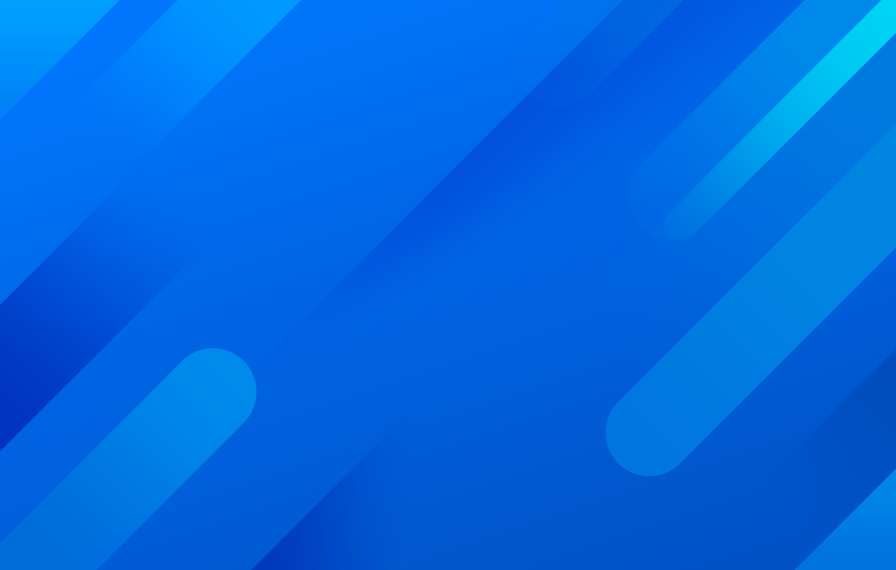
This background is drawn by a WebGL 2 fragment shader. Its source:

```glsl
#version 300 es
precision highp float;
// Blue backdrop crossed by 45 degree bands and round-ended bars.
// Everything is laid out in rotated axes: "across" the bands and "along" them,
// then blended over a soft diagonal gradient with smooth edges.
uniform vec2 u_resolution;
out vec4 fragColor;

// Antialiased coverage of a signed distance measured in canvas heights.
float cover(float dist) {
    float edge = 0.75 / u_resolution.y;
    return smoothstep(edge, -edge, dist);
}

// Coverage of the diagonal strip between two across values.
float band(float across, float start, float end) {
    return cover((abs(across - 0.5 * (start + end)) - 0.5 * (end - start)) * 0.7071);
}

// Coverage of a bar with one round end, running off in the given direction.
float bar(vec2 axes, vec2 cap, float radius, float direction) {
    vec2 offset = (axes - cap) * 0.7071;
    offset.y = min(offset.y * direction, 0.0);
    return cover(length(offset) - radius);
}

void main() {
    vec2 pos = gl_FragCoord.xy / u_resolution.y;
    pos.y = 1.0 - pos.y;
    float across = pos.x + pos.y;
    float along = pos.x - pos.y;
    vec2 axes = vec2(across, along);

    // Base gradient, bright at the top left and deep at the lower right
    float depth = pos.y * 0.75 + pos.x * 0.25;
    vec3 color = mix(vec3(0.0, 0.465, 0.99), vec3(0.0, 0.39, 0.885), smoothstep(0.05, 0.6, depth));
    color = mix(color, vec3(0.0, 0.32, 0.775), smoothstep(0.5, 1.15, depth));

    // Shadow under the long middle edge, widening toward the top
    float shadowWidth = 0.1 + 0.3 * max(along, 0.0);
    float shadow = 1.0 - smoothstep(0.0, shadowWidth, across - 1.092);
    shadow *= cover((1.092 - across) * 0.7071) * smoothstep(-0.25, 0.5, along);
    color = mix(color, vec3(0.0, 0.31, 0.855), shadow * 0.9);

    // Deep bands at the left, bottom and right
    float leftFade = 1.0 - smoothstep(-0.8, 0.0, along);
    color = mix(color, vec3(0.0, 0.2, 0.75), band(across, 0.535, 0.792) * leftFade);
    float bottomFade = 1.0 - smoothstep(0.42, 0.74, pos.x);
    color = mix(color, vec3(0.0, 0.22, 0.73), band(across, 1.441, 1.68) * bottomFade);
    float rightFade = smoothstep(0.45, 0.9, along);
    color = mix(color, vec3(0.0, 0.3, 0.745), band(across, 2.184, 2.394) * rightFade);

    // Bars fading away toward their round ends at the top
    vec3 sky = vec3(0.0, 0.62, 1.0);
    color = mix(color, sky, bar(axes, vec2(0.42, 0.0), 0.0765, 1.0) * smoothstep(-0.1, 0.5, along) * 0.9);
    float topFade = mix(0.12, 0.5, smoothstep(0.8, 1.15, along));
    color = mix(color, vec3(0.0, 0.47, 0.89), bar(axes, vec2(1.092, 0.871), 0.0765, 1.0) * topFade);

    // Faint wide light behind the upper right bars
    color = mix(color, vec3(0.0, 0.48, 0.88), band(across, 1.55, 1.792) * smoothstep(0.45, 1.5, along));
    float wideFade = smoothstep(0.7, 1.4, along);
    color = mix(color, vec3(0.0, 0.54, 0.92), bar(axes, vec2(1.52, 0.835), 0.0765, 1.0) * (0.08 + 0.9 * wideFade));
    float glint = smoothstep(0.72, 1.6, along);
    color = mix(color, vec3(0.0, 0.83, 0.96), bar(axes, vec2(1.588, 0.8), 0.0295, 1.0) * (0.04 + 0.96 * glint));

    // Clear bars at the lower left and the right
    vec3 leftBar = mix(vec3(0.0, 0.42, 0.86), vec3(0.0, 0.54, 0.925), smoothstep(-0.95, -0.25, along));
    color = mix(color, leftBar, bar(axes, vec2(1.061, -0.314), 0.0765, -1.0));
    vec3 rightBar = mix(vec3(0.0, 0.46, 0.88), vec3(0.0, 0.52, 0.89), smoothstep(0.25, 1.1, along));
    color = mix(color, rightBar, bar(axes, vec2(1.898, 0.38), 0.0765, 1.0));

    // Bright opposite corners
    vec3 topCorner = mix(sky, vec3(0.0, 0.51, 0.97), smoothstep(0.0, 0.21, pos.y));
    color = mix(color, topCorner, cover((across - 0.21) * 0.7071));
    vec3 lowCorner = mix(vec3(0.0, 0.52, 0.91), vec3(0.0, 0.45, 0.87), smoothstep(0.84, 1.0, pos.y));
    color = mix(color, lowCorner, cover((2.394 - across) * 0.7071));

    fragColor = vec4(color, 1.0);
}
```
